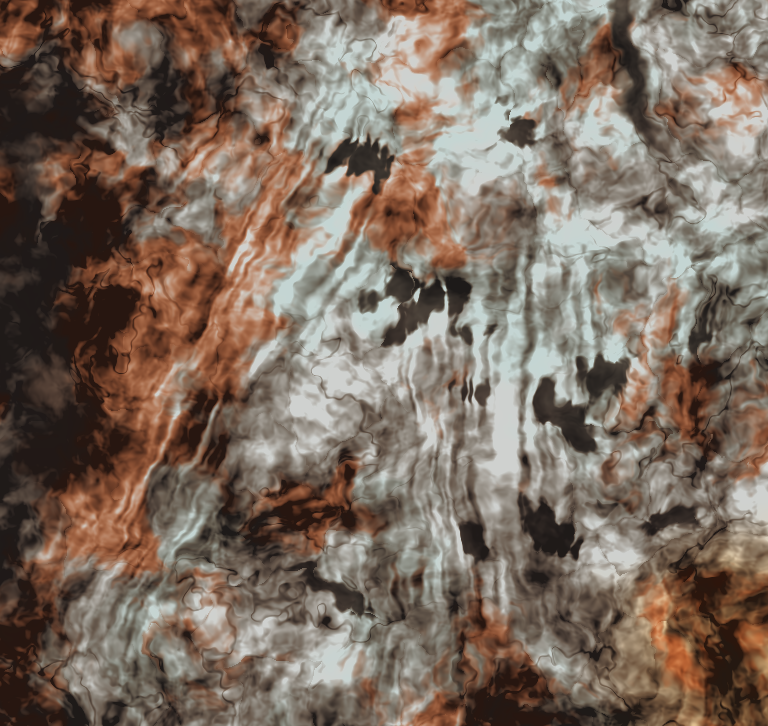
Give the GLSL for this texture, as a Shadertoy shader.

```glsl
// Weathered fibrous rock: a dark rusty massif, pale crust, mineral sheaves and black pits.

// Tones from shadow to highlight
const vec3 PITCH = vec3(0.12, 0.10, 0.095);
const vec3 UMBER = vec3(0.29, 0.24, 0.21);
const vec3 BROWN = vec3(0.42, 0.36, 0.31);
const vec3 STONE = vec3(0.53, 0.50, 0.46);
const vec3 ASH   = vec3(0.66, 0.64, 0.61);
const vec3 CHALK = vec3(0.81, 0.82, 0.81);
// Tints multiplied over the tones
const vec3 RUST_TINT  = vec3(1.28, 0.86, 0.64);
const vec3 OCHRE_TINT = vec3(1.16, 0.96, 0.70);
const vec3 COOL_TINT  = vec3(0.95, 1.02, 1.02);

const float GRAIN_SCALE    = 13.0;
const float GRAIN_CONTRAST = 1.75;
const float FIBRE_CONTRAST = 0.72;
const float RELIEF         = 1.1;
const float SHEAF_SCALE    = 9.0;
const float LEFT_ANGLE     = 1.08;
const float MID_ANGLE      = 1.62;
const int   PIT_COUNT      = 14;

float hash(vec2 p) {
    return fract(sin(dot(p, vec2(127.1, 311.7))) * 43758.5453);
}

vec2 hash2(vec2 p) {
    return vec2(hash(p), hash(p + 19.7));
}

float noise(vec2 p) {
    vec2 i = floor(p), f = fract(p);
    f = f * f * (3.0 - 2.0 * f);
    return mix(mix(hash(i), hash(i + vec2(1, 0)), f.x),
               mix(hash(i + vec2(0, 1)), hash(i + vec2(1, 1)), f.x), f.y);
}

float fbm(vec2 p) {
    float sum = 0.0, amp = 0.5, total = 0.0;
    for (int i = 0; i < 5; i++) {
        sum += amp * noise(p);
        total += amp;
        amp *= 0.64;
        p = mat2(1.6, 1.2, -1.2, 1.6) * p + 7.3;
    }
    return sum / total;
}

// Noise stretched along one direction
float fibre(vec2 p, float angle) {
    vec2 along = vec2(cos(angle), sin(angle));
    vec2 q = vec2(dot(p, vec2(-along.y, along.x)), dot(p, along));
    return 0.55 * noise(q * vec2(85.0, 8.0)) + 0.45 * noise(q * vec2(170.0, 19.0) + 5.0);
}

// Nearest jittered cell: x is its random value, y the distance to its border
vec2 sheaf(vec2 p) {
    vec2 cell = floor(p);
    float near = 9.0, next = 9.0, id = 0.0;
    for (int k = 0; k < 9; k++) {
        vec2 c = cell + vec2(k % 3 - 1, k / 3 - 1);
        float d = length(c + hash2(c) - p);
        if (d < near) { next = near; near = d; id = hash(c + 3.1); }
        else next = min(next, d);
    }
    return vec2(id, next - near);
}

float segment(vec2 p, vec2 a, vec2 b) {
    vec2 ab = b - a;
    return length(p - a - ab * clamp(dot(p - a, ab) / dot(ab, ab), 0.0, 1.0));
}

// Ragged black holes scattered over the pale side
float pits(vec2 p, float ragged) {
    float mask = 0.0;
    for (int i = 0; i < PIT_COUNT; i++) {
        vec2 seed = vec2(float(i), 4.0);
        vec2 d = p - mix(vec2(0.46, 0.05), vec2(1.06, 0.98), hash2(seed));
        float size = mix(0.012, 0.04, hash(seed + 8.0));
        d.y += d.x * (hash(seed + 2.0) - 0.3);
        mask = max(mask, smoothstep(0.007, -0.007, length(d * vec2(0.75, 1.2)) - size + ragged));
    }
    return mask;
}

vec3 rockTone(float t) {
    float k = clamp(t, 0.0, 1.0) * 5.0;
    vec3 col = mix(PITCH, UMBER, clamp(k, 0.0, 1.0));
    col = mix(col, BROWN, clamp(k - 1.0, 0.0, 1.0));
    col = mix(col, STONE, clamp(k - 2.0, 0.0, 1.0));
    col = mix(col, ASH, clamp(k - 3.0, 0.0, 1.0));
    return mix(col, CHALK, clamp(k - 4.0, 0.0, 1.0));
}

void mainImage(out vec4 fragColor, in vec2 fragCoord) {
    vec2 p = fragCoord / iResolution.y;
    vec2 warp = vec2(fbm(p * 6.0), fbm(p * 6.0 + 31.0)) - 0.5;
    vec2 w = p + warp * 0.16;

    // Broad regions
    float edge = 0.08 + 0.42 * pow(p.y, 1.3);
    float fromEdge = w.x + warp.y * 0.25 - edge;
    float massif = smoothstep(0.06, -0.16, fromEdge) * smoothstep(-0.1, 0.5, p.y);
    float crust = smoothstep(0.3, 0.95, w.x * 0.5 + w.y * 0.6);
    float corner = smoothstep(0.30, 0.08, length((w - vec2(1.08, 0.04)) * vec2(0.9, 1.0)));
    float leftBand = smoothstep(0.13, 0.05, segment(w, vec2(0.15, 0.16), vec2(0.45, 0.78)));
    float midBand = smoothstep(0.18, 0.08, segment(w, vec2(0.64, 0.20), vec2(0.67, 0.56)));

    // Fibres: random sheaves, overlaid by two aligned bands
    vec2 bent = p + warp * 0.07;
    vec2 cell = sheaf(w * SHEAF_SCALE);
    float strands = mix(0.5, fibre(bent, 1.35 + (cell.x - 0.5) * 2.4), 0.65);
    strands = mix(strands, fibre(bent, LEFT_ANGLE), leftBand);
    strands = mix(strands, fibre(bent, MID_ANGLE), midBand);

    // Grain lit from the upper left
    vec2 g = (p + warp * 0.06) * GRAIN_SCALE;
    float grain = fbm(g);
    float relief = grain - fbm(g + vec2(-0.10, 0.13));
    float bands = max(leftBand, midBand);

    float tone = 0.55 + 0.20 * crust - 0.42 * massif - 0.20 * corner + 0.05 * bands;
    tone += (grain - 0.5) * GRAIN_CONTRAST * (1.0 - 0.45 * bands);
    tone += (strands - 0.5) * FIBRE_CONTRAST * (1.0 + 0.5 * bands);
    tone += relief * RELIEF + (fbm(p * 4.0 + 50.0) - 0.5) * 0.7;

    // Cracks and hollows
    float vein = abs(fbm(w * 5.0 + 12.0) - 0.5);
    tone -= 0.28 * smoothstep(0.022, 0.0, vein) * (1.0 - 0.6 * bands);
    tone -= 0.14 * smoothstep(0.10, 0.0, cell.y) * (1.0 - bands);
    float crevice = smoothstep(0.03, 0.01, segment(w, vec2(0.86, 1.02), vec2(0.90, 0.82)));
    float hole = max(crevice, pits(p + warp * 0.09, (strands - 0.5) * 0.05 + (grain - 0.5) * 0.08));
    float soot = massif * smoothstep(0.50, 0.62, fbm(w * 4.5 + 77.0));
    tone = mix(tone, 0.05 + (grain - 0.5) * 0.5, max(hole * 0.92, soot * 0.75));

    // Staining
    float rim = exp(-pow(fromEdge / 0.16, 2.0));
    float stain = fbm(w * 7.0 + 90.0) + 0.10 * rim + 0.08 * massif + (0.5 - strands) * 0.16;
    float rust = smoothstep(0.50, 0.68, stain) * (1.0 - max(hole, soot * 0.8));
    tone -= rust * 0.10;

    vec3 col = rockTone(tone);
    col *= mix(vec3(1), COOL_TINT, (1.0 - rust) * (1.0 - massif) * smoothstep(0.4, 0.6, fbm(w * 4.0 + 140.0)));
    col *= mix(vec3(1), RUST_TINT, rust * smoothstep(1.1, 0.5, tone));
    col *= mix(vec3(1), OCHRE_TINT, corner * (1.0 - hole));
    fragColor = vec4(clamp(col, 0.0, 1.0), 1.0);
}
```
